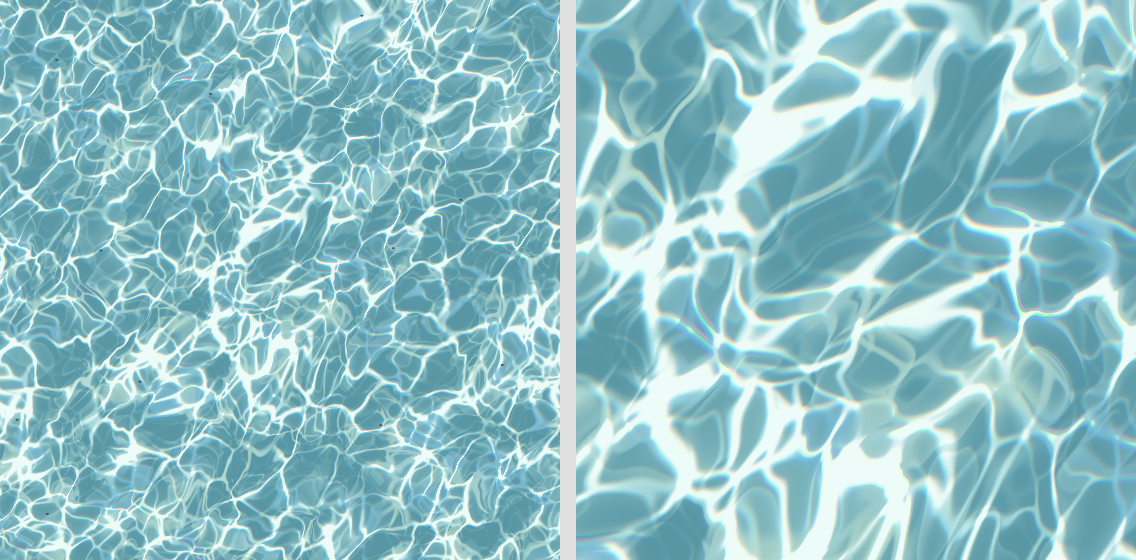
Left, the full canvas; right, a detail of the centre.
This texture is drawn by a Shadertoy shader. Its source:

```glsl
const vec3 DEEP  = vec3(0.345, 0.59, 0.645);
const vec3 MID   = vec3(0.48, 0.70, 0.73);
const vec3 PALE  = vec3(0.65, 0.85, 0.865);
const vec3 GLINT = vec3(0.93, 0.99, 0.975);
const vec3 SKY   = vec3(0.45, 0.71, 0.82);
const vec3 SAND  = vec3(0.72, 0.85, 0.79);
const vec3 SPECK = vec3(0.16, 0.27, 0.31);

const float FLOW_ANGLE   = 0.85;   // direction of the long ripples, radians
const float STRETCH      = 0.72;   // lower values give longer cells
const float COARSE_CELLS = 18.0;   // cells across the canvas
const float FINE_CELLS   = 27.0;
const float FILM_SCALE   = 33.0;
const float WISP_SCALE   = 37.0;
const float ROUNDNESS    = 26.0;   // lower values fill the cell corners
const float DISPERSION   = 0.0019; // colour split, in canvas units

vec2 hash22(vec2 p) {
    vec3 q = fract(p.xyx * vec3(0.1031, 0.1030, 0.0973));
    q += dot(q, q.yzx + 33.33);
    return fract((q.xx + q.yz) * q.zy);
}

// Two independent smooth noises in 0..1
vec2 noise2(vec2 p) {
    vec2 i = floor(p), f = fract(p);
    f = f * f * f * (f * (f * 6.0 - 15.0) + 10.0);
    return mix(mix(hash22(i), hash22(i + vec2(1, 0)), f.x),
               mix(hash22(i + vec2(0, 1)), hash22(i + vec2(1, 1)), f.x), f.y);
}

// Distance to the nearest cell border, with rounded corners
float cellBorder(vec2 p) {
    vec2 base = floor(p), f = fract(p), nearCell, nearOffset;
    float best = 8.0;
    for (int y = -1; y <= 1; y++)
    for (int x = -1; x <= 1; x++) {
        vec2 cell = vec2(x, y);
        vec2 r = cell + 0.05 + 0.9 * hash22(base + cell) - f;
        float d = dot(r, r);
        if (d < best) { best = d; nearOffset = r; nearCell = cell; }
    }
    float sum = 0.0;
    for (int y = -2; y <= 2; y++)
    for (int x = -2; x <= 2; x++) {
        if (x == 0 && y == 0) continue;
        vec2 cell = nearCell + vec2(x, y);
        vec2 r = cell + 0.05 + 0.9 * hash22(base + cell) - f;
        float d = dot(0.5 * (r + nearOffset), normalize(r - nearOffset));
        sum += exp(-ROUNDNESS * d);
    }
    return max(-log(sum) / ROUNDNESS, 0.0);
}

// Bright thread with a soft glow
float thread(float d, float width, float gain) {
    float core = 1.0 - smoothstep(0.1 * width, width, d);
    return gain * core + 0.17 * exp(-7.0 * d);
}

// Folded sheet of light: crisp on one side, fading on the other
float fold(float n) {
    return smoothstep(0.0, 0.05, n) * exp(-6.0 * max(n, 0.0));
}

// Thin curling line along a noise contour
float wisp(float n) {
    return 1.0 - smoothstep(0.0, 0.1, abs(n - 0.5));
}

// Light gathered on the pool floor
float caustics(vec2 p) {
    vec2 along = vec2(cos(FLOW_ANGLE), sin(FLOW_ANGLE));
    vec2 q = vec2(dot(p, along) * STRETCH, dot(p, vec2(-along.y, along.x))) + 7.0;
    q += 0.034 * (noise2(q * 8.0) - 0.5);
    q += 0.022 * (noise2(q * 25.0 + 31.0) - 0.5);
    q += 0.009 * (noise2(q * 60.0 + 5.0) - 0.5);

    vec2 broad = noise2(q * 7.0 + 11.0);
    vec2 local = noise2(q * 19.0 + 47.0);
    vec2 small = noise2(q * 31.0 + 13.0);
    float cluster = smoothstep(0.55, 0.9, 0.55 * broad.x + 0.45 * local.x);

    float coarse = thread(cellBorder(q * COARSE_CELLS),
                          mix(0.045, 0.12, local.y * local.y) + 0.05 * cluster,
                          mix(0.28, 0.72, smoothstep(0.15, 0.7, small.x)));
    float fine = thread(cellBorder(q * vec2(1.35, 1.0) * FINE_CELLS + 19.0),
                        mix(0.06, 0.13, small.y) + 0.06 * cluster, 0.52);
    fine *= 0.2 + 0.6 * smoothstep(0.3, 0.75, local.x) + 0.25 * cluster;

    vec2 film = noise2(q * FILM_SCALE + 73.0);
    vec2 curl = noise2(q * WISP_SCALE + 29.0);
    float sheets = 0.27 * fold(film.x - 0.54) + 0.24 * fold(film.y - 0.58);
    float wisps = 0.24 * wisp(curl.x) * smoothstep(0.35, 0.75, small.y)
                + 0.2 * wisp(curl.y) * smoothstep(0.4, 0.8, local.y);
    float swell = 0.13 * broad.y + 0.16 * (local.x - 0.5) + 0.1 * (small.x - 0.5);
    return swell + coarse + fine + sheets + wisps + 0.15 * cluster - 0.07;
}

vec3 waterColor(float light) {
    vec3 c = mix(DEEP, MID, smoothstep(0.0, 0.36, light));
    c = mix(c, PALE, smoothstep(0.3, 0.66, light));
    return mix(c, GLINT, smoothstep(0.58, 1.0, light));
}

void mainImage(out vec4 fragColor, in vec2 fragCoord) {
    vec2 p = fragCoord / iResolution.y;

    // Each colour channel is refracted by a slightly different amount
    vec2 tint = noise2(p * 27.0 + 90.0);
    vec2 split = DISPERSION * (0.2 + tint.x) * vec2(0.5, 0.85);
    vec3 light = vec3(caustics(p - split), caustics(p), caustics(p + split));
    vec3 color = vec3(waterColor(light.r).r, waterColor(light.g).g, waterColor(light.b).b);

    // Blue and sandy reflections in the middle tones
    float middle = smoothstep(0.16, 0.38, light.g) * (1.0 - smoothstep(0.65, 0.95, light.g));
    color = mix(color, SKY, 0.65 * middle * smoothstep(0.55, 0.78, tint.x));
    color = mix(color, SAND, 0.55 * middle * smoothstep(0.58, 0.82, tint.y));

    // Rare dark specks
    vec2 grid = p * 15.0, id = floor(grid);
    vec2 spot = fract(grid) - 0.2 - 0.6 * hash22(id + 3.0);
    float speck = 1.0 - smoothstep(0.015, 0.05, length(spot * vec2(0.8, 1.2)));
    color = mix(color, SPECK, 0.8 * speck * step(0.95, hash22(id + 60.0).x));

    fragColor = vec4(color, 1.0);
}
```
